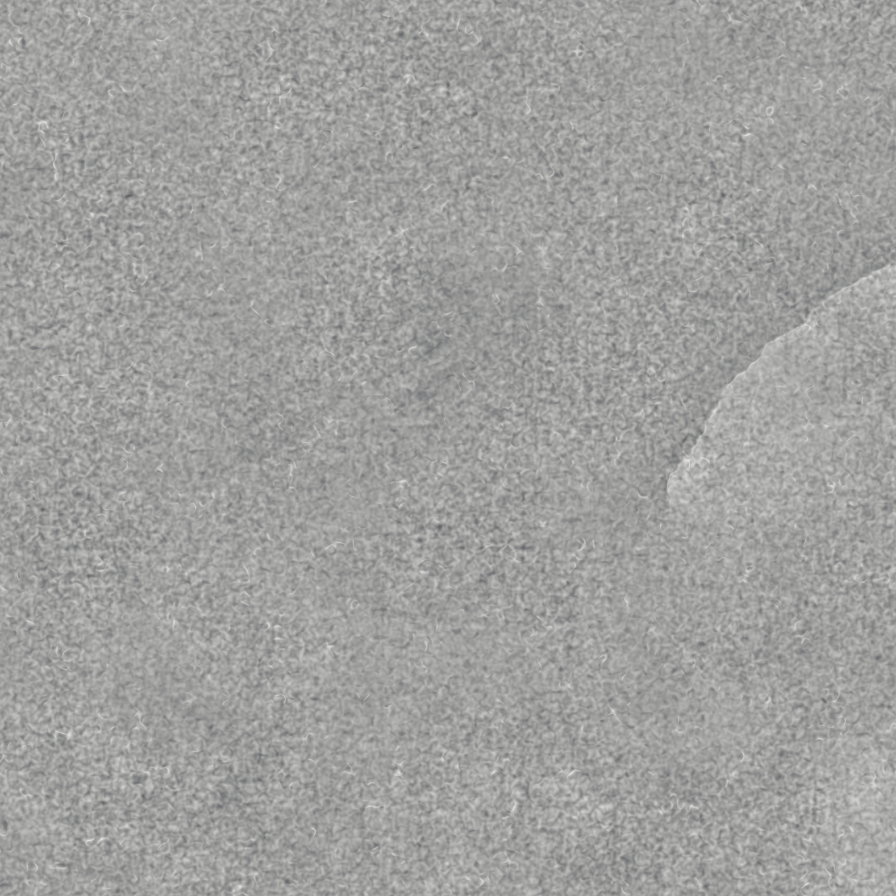
Give the GLSL for this texture, as a WebGL 2 fragment shader.

```glsl
#version 300 es
precision highp float;
// Grey slate slab: fine curly grain, slanted dark streaks and a chipped ledge at the right.

uniform vec2 u_resolution;
out vec4 fragColor;

// Random unit gradient for a lattice cell
vec2 cellGradient(ivec2 cell) {
    uvec2 c = uvec2(cell);
    uint h = c.x * 1597334677u ^ c.y * 3812015801u;
    h = (h ^ (h >> 15)) * 2246822519u;
    h = (h ^ (h >> 13)) * 3266489917u;
    h ^= h >> 16;
    float angle = float(h & 65535u) * 6.2832 / 65536.0;
    return vec2(cos(angle), sin(angle));
}

float gradientNoise(vec2 p) {
    vec2 base = floor(p), f = p - base;
    ivec2 i = ivec2(base);
    vec2 w = f * f * f * (f * (f * 6.0 - 15.0) + 10.0);
    float a = dot(cellGradient(i), f);
    float b = dot(cellGradient(i + ivec2(1, 0)), f - vec2(1, 0));
    float c = dot(cellGradient(i + ivec2(0, 1)), f - vec2(0, 1));
    float d = dot(cellGradient(i + ivec2(1, 1)), f - vec2(1, 1));
    return mix(mix(a, b, w.x), mix(c, d, w.x), w.y);
}

float fbm(vec2 p) {
    float sum = 0.0, amplitude = 1.0;
    for (int i = 0; i < 4; i++) {
        sum += amplitude * gradientNoise(p);
        p = mat2(1.6, 1.2, -1.2, 1.6) * p + 17.3;
        amplitude *= 0.55;
    }
    return sum;
}

// Thin lines along the zero crossings of the noise
float ridge(vec2 p, float width) {
    return 1.0 - smoothstep(0.0, width, abs(gradientNoise(p)));
}

// Signed distance to the ledge, positive on the raised side
float ledgeDistance(vec2 p) {
    float rise = max(p.y - 0.42, 0.0) / 0.29;
    float edge = 0.75 + 0.25 * rise * rise;
    float wobble = 0.022 * fbm(p * 13.0) + 0.004 * gradientNoise(p * 90.0);
    return (p.x - edge + wobble) / sqrt(1.0 + 2.9 * rise * rise);
}

void main() {
    vec2 uv = gl_FragCoord.xy / u_resolution;
    vec2 slant = mat2(0.85, -0.53, 0.53, 0.85) * uv; // x runs along the bedding

    // Broad slanted bands and blotches, stronger toward the bottom
    float tone = 0.626 + 0.028 * fbm(slant * vec2(2.5, 7.0) + 4.0);
    tone += mix(0.05, 0.024, smoothstep(0.1, 0.45, uv.y)) * fbm(uv * 13.0 + 31.0);
    tone += 0.05 * smoothstep(0.25, 0.0, distance(uv, vec2(1.02, 0.04)));

    // Dark streaks gathered around the middle
    vec2 offset = (slant - mat2(0.85, -0.53, 0.53, 0.85) * vec2(0.43, 0.59)) / vec2(0.2, 0.075);
    float streakZone = exp(-dot(offset, offset)) * (0.75 + 0.6 * fbm(uv * 9.0 + 8.0));
    vec2 bent = slant + 0.008 * vec2(0.0, fbm(uv * 14.0));
    float streak = fbm(bent * vec2(7.0, 42.0));
    float crack = ridge(bent * vec2(8.0, 36.0) + 60.0, 0.07);
    tone -= streakZone * (0.03 + 0.11 * streak + 0.055 * crack);

    // Ledge: pale top, bright rim, shaded foot
    float ledge = ledgeDistance(uv);
    float along = smoothstep(0.405, 0.46, uv.y);
    float raised = smoothstep(-0.0015, 0.0015, ledge);
    float pale = exp(-max(ledge, 0.0) * 13.0) * (0.85 + 0.9 * fbm(uv * 16.0 + 5.0));
    float foot = exp(min(ledge, 0.0) * 28.0) * (1.0 - raised);
    float rim = exp(-pow(ledge / 0.0018, 2.0)) * (0.6 + gradientNoise(uv * 45.0));
    tone += along * (0.085 * raised * pale - 0.045 * foot + 0.13 * rim);

    // Curly mineral grain, rougher in some patches than in others
    vec2 curl = uv + 0.0025 * vec2(gradientNoise(uv * 100.0), gradientNoise(uv * 100.0 + 53.0));
    float roughness = 1.0 + 0.5 * fbm(uv * 6.0 + 12.0) - 0.25 * streakZone;
    float grain = 0.125 * gradientNoise(curl * 215.0);
    grain += 0.125 * gradientNoise(curl * 135.0 + 71.0);
    grain += 0.06 * gradientNoise(curl * 62.0 + 23.0);
    grain += 0.045 * gradientNoise(slant * vec2(90.0, 190.0));
    tone += grain * roughness;

    // Scattered pale flecks and small dark pits
    float fleckZone = smoothstep(0.08, 0.5, fbm(uv * 24.0 + 90.0) + 0.12);
    float fleckBreak = smoothstep(-0.05, 0.3, gradientNoise(uv * 75.0 + 40.0));
    tone += 0.13 * fleckZone * fleckBreak * ridge(curl * 80.0 + 9.0, 0.16);
    tone -= 0.07 * smoothstep(0.22, 0.5, gradientNoise(curl * vec2(95.0, 130.0) + 33.0));

    // Paler stone is slightly warm, darker stone slightly cool
    vec3 tint = mix(vec3(-0.003, 0.0, 0.004), vec3(0.002, 0.002, -0.006), smoothstep(0.5, 0.66, tone));
    fragColor = vec4(clamp(tone + tint, 0.0, 1.0), 1.0);
}
```
